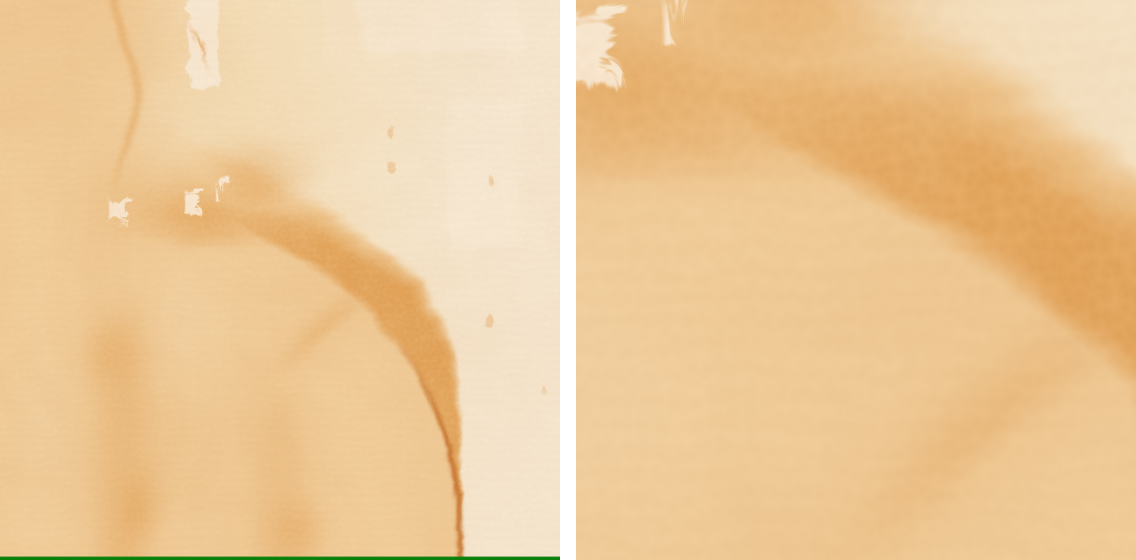
Left: the whole. Right: its middle third, enlarged.
Write a WebGL 1 fragment shader that draws this texture.

```glsl
precision highp float;
// Water-stained paper: a tan tide mark arches over pale, flaking paint.
// Two power curves bound the arch; warped layered sines give clouds and
// ragged edges, cellular noise gives grain and crumbs.
uniform vec2 u_resolution;

const vec3 CREAM_WARM = vec3(0.950, 0.860, 0.710);
const vec3 CREAM_PALE = vec3(0.958, 0.893, 0.795);
const vec3 TAN        = vec3(0.935, 0.785, 0.580);
const vec3 STAIN      = vec3(0.880, 0.625, 0.330);
const vec3 RIM        = vec3(0.760, 0.430, 0.160);
const vec3 BARE_PAPER = vec3(0.970, 0.910, 0.830);
const vec3 GREEN      = vec3(0.030, 0.500, 0.040);
const float BAR_HEIGHT  = 0.006;
const float GRAIN       = 0.022;
const float CLOUDINESS  = 0.028;
const float CRUMB_CELLS = 11.0;
const mat2 TURN = mat2(0.8, 0.6, -0.6, 0.8);

vec2 hash2(vec2 p) {
  p = fract(p * vec2(0.1031, 0.1030) + 0.07);
  p += dot(p, p.yx + 33.33);
  return fract((p.xx + p.yx) * p.yy * vec2(7.13, 9.37));
}

// Layered sines, turned and warped at each octave; about -1 to 1.
float clouds(vec2 p) {
  float sum = 0.0, amp = 0.6;
  for (int i = 0; i < 5; i++) {
    p = TURN * p + 1.3;
    p += 0.6 * sin(p.yx * 1.3);
    sum += amp * sin(p.x) * sin(p.y + 0.7);
    p *= 1.8;
    amp *= 0.6;
  }
  return sum;
}

// Distance to the nearest scattered cell point.
float cells(vec2 p) {
  vec2 id = floor(p);
  float d = 2.0;
  for (int y = -1; y <= 1; y++)
    for (int x = -1; x <= 1; x++) {
      vec2 c = id + vec2(x, y);
      d = min(d, length(c + hash2(c) - p));
    }
  return d;
}

float blob(vec2 p, vec2 center, vec2 radius) {
  vec2 q = (p - center) / radius;
  return exp(-dot(q, q));
}

float box(vec2 p, vec2 center, vec2 halfSize) {
  vec2 q = abs(p - center) - halfSize;
  return length(max(q, 0.0)) + min(max(q.x, q.y), 0.0);
}

float ridge(float d, float width) { return exp(-d * d / (width * width)); }

void main() {
  vec2 uv = gl_FragCoord.xy / u_resolution;
  float px = 1.0 / u_resolution.y;
  float soft = max(0.003, px);
  float broad = clouds(uv * 7.0);
  float fine = clouds(uv * 38.0 + 5.0);
  float ragged = clouds(uv * 75.0);
  vec2 p = uv + vec2(broad, clouds(uv * 9.0 + 3.0)) * 0.022 * smoothstep(0.0, 0.6, uv.y);
  float y = p.y;

  // Inner and outer curves of the arch
  float wobble = 0.004 * fine;
  float inner = 0.820 - 1.39 * pow(y, 2.62) + wobble;
  float outer = 0.826 - 1.36 * pow(y, 4.1) + wobble;

  // Ground: warm on the left and under the arch, pale on the right
  vec3 color = mix(CREAM_WARM, CREAM_PALE, smoothstep(0.38, 0.9, uv.x + 0.05 * broad));
  float seamX = 0.2 + 0.047 * ridge(uv.y - 0.83, 0.11) + 0.003 * fine;
  float left = 1.0 - smoothstep(-0.03, 0.22, uv.x - seamX + 0.02 * broad);
  float under = 1.0 - smoothstep(-0.01 - 0.3 * pow(y, 4.0), 0.004, p.x - outer);
  float warmth = max(left * 0.95, under);
  warmth *= 1.0 - 0.65 * blob(uv, vec2(0.32, 0.78), vec2(0.09, 0.1));
  warmth *= 1.0 - 0.25 * blob(p, vec2(0.08, 0.22), vec2(0.07, 0.15));
  warmth *= 1.0 - 0.2 * blob(p, vec2(0.33, 0.42), vec2(0.12, 0.12));
  color = mix(color, TAN, warmth);

  // Band of the tide mark, with its shoulder to the left
  float fade = 0.008 + 0.9 * pow(y, 4.0);
  float innerSoft = 0.005 + 0.06 * y * y;
  float band = smoothstep(-innerSoft, innerSoft, p.x - inner)
             * (1.0 - smoothstep(outer - fade, outer + 0.004, p.x))
             * (1.0 - smoothstep(0.56, 0.74, y));
  float shoulder = blob(p, vec2(0.39, 0.62), vec2(0.14, 0.065)) * smoothstep(0.535, 0.585, y);
  shoulder = max(shoulder, 0.7 * blob(p, vec2(0.47, 0.68), vec2(0.08, 0.07)));
  float stain = max(band * 0.82, shoulder * 0.68);

  // Faint runs lower down and a branch from the arch
  float runs = 0.38 * ridge(p.x - 0.215, 0.05) * (1.0 - smoothstep(0.25, 0.5, y));
  runs += 0.35 * blob(p, vec2(0.20, 0.37), vec2(0.05, 0.06));
  runs += 0.42 * blob(p, vec2(0.25, 0.10), vec2(0.035, 0.06));
  runs += 0.35 * blob(p, vec2(0.53, 0.05), vec2(0.05, 0.06));
  runs += 0.2 * ridge(p.x - 0.5, 0.05) * (1.0 - smoothstep(0.2, 0.42, y));
  runs += 0.38 * ridge(p.y - 0.42 - 0.8 * (p.x - 0.57), 0.03) * ridge(p.x - 0.57, 0.06);
  stain = max(stain, runs * (0.85 + 0.3 * broad));
  stain += 0.4 * ridge(uv.x - seamX, 0.009) * smoothstep(0.62, 0.78, uv.y);
  color = mix(color, STAIN, clamp(stain * (1.0 + 0.12 * fine), 0.0, 1.0));
  float rim = ridge(p.x - inner - 0.002, 0.0065) * (1.0 - smoothstep(0.2, 0.44, y));
  color = mix(color, RIM, 0.72 * rim);

  // Bare patches: large pale ones at right, small chips at left
  vec2 torn = uv + 0.008 * vec2(ragged, fine);
  float pale = min(box(torn + vec2(0.25 * (uv.y - 0.95), 0.0), vec2(0.79, 1.0), vec2(0.14, 0.09)),
                   box(torn, vec2(0.865, 0.69), vec2(0.06, 0.13)));
  color = mix(color, BARE_PAPER, 0.5 * (1.0 - smoothstep(-0.006, 0.012, pale)));
  float chip = box(torn, vec2(0.364, 0.93), vec2(0.026, 0.085));
  for (int i = 0; i < 3; i++) {
    float k = float(i);
    vec2 center = vec2(0.21 + 0.09 * k + 0.04 * k * (2.0 - k), 0.622 + 0.018 * k);
    chip = min(chip, box(torn, center, vec2(0.019 - 0.005 * k, 0.022)) + 0.011 * ragged + 0.004);
  }
  color = mix(color, BARE_PAPER, 0.88 * (1.0 - smoothstep(-soft, soft, chip)));
  float crack = ridge(torn.x - 0.357 + 0.38 * (uv.y - 0.92), 0.004) * ridge(uv.y - 0.92, 0.03);
  color = mix(color, STAIN, 0.6 * crack);

  // Sparse crumbs on the pale side
  vec2 cell = uv * CRUMB_CELLS;
  vec2 rnd = hash2(floor(cell) + 17.0);
  float crumb = length((fract(cell) - 0.3 - 0.4 * rnd) * vec2(1.3, 0.9)) + 0.07 * ragged;
  crumb = (1.0 - smoothstep(0.06, 0.12, crumb)) * step(0.8, rnd.x) * step(0.64, uv.x);
  color = mix(color, STAIN, 0.35 * crumb);

  // Soft mottling, paper grain and level fibres
  float grain = cells(uv * 130.0) - 0.5;
  float fibre = sin(uv.y * 420.0 + 3.0 * fine) * 0.003;
  color += CLOUDINESS * broad * vec3(0.3, 0.7, 1.0) * (0.4 + 0.6 * warmth);
  color += (GRAIN * grain * (0.5 + stain) + fibre + 0.004 * fine) * vec3(0.7, 1.0, 1.2);

  // Green strip along the foot
  color = mix(GREEN, color, smoothstep(BAR_HEIGHT - 0.002, BAR_HEIGHT + 0.002, uv.y));
  gl_FragColor = vec4(clamp(color, 0.0, 1.0), 1.0);
}
```
